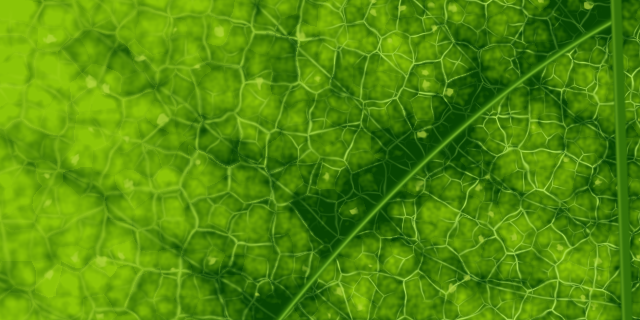
A Shadertoy shader for this texture:

```glsl
vec2 hash2(vec2 c) {
    c = vec2(dot(c, vec2(127.1, 311.7)), dot(c, vec2(269.5, 183.3)));
    return fract(sin(c) * 43758.5);
}

float gradDot(vec2 cell, vec2 corner, vec2 f) {
    return dot(hash2(cell + corner) * 2.0 - 1.0, f - corner);
}

float gradientNoise(vec2 p) {
    vec2 c = floor(p), f = fract(p);
    vec2 u = f * f * f * (f * (f * 6.0 - 15.0) + 10.0);
    float low = mix(gradDot(c, vec2(0, 0), f), gradDot(c, vec2(1, 0), f), u.x);
    float high = mix(gradDot(c, vec2(0, 1), f), gradDot(c, vec2(1, 1), f), u.x);
    return mix(low, high, u.y);
}

// Voronoi cells: x = distance to border, y = distance to centre, z = cell id
vec3 cells(vec2 p) {
    vec2 c = floor(p), f = fract(p), nearCell, nearVec;
    float best = 9.0;
    for (int j = -1; j <= 1; j++)
    for (int i = -1; i <= 1; i++) {
        vec2 g = vec2(i, j);
        vec2 r = g + 0.12 + 0.76 * hash2(c + g) - f;
        if (dot(r, r) < best) { best = dot(r, r); nearCell = g; nearVec = r; }
    }
    float border = 9.0;
    for (int j = -2; j <= 2; j++)
    for (int i = -2; i <= 2; i++) {
        vec2 g = nearCell + vec2(i, j);
        vec2 r = g + 0.12 + 0.76 * hash2(c + g) - f;
        vec2 gap = r - nearVec;
        if (dot(gap, gap) > 1e-4) border = min(border, dot(0.5 * (r + nearVec), normalize(gap)));
    }
    return vec3(border, sqrt(best), hash2(c + nearCell + 7.3).x);
}

float ridge(float d, float w) { return exp(-d * d / (w * w)); }

// Height of the main vein, t measured from where it enters the canvas
float veinRise(float t) { return t * (1.24 - 0.33 * t); }

// Nearest distance to the curved side veins on either flank
float sideVeins(vec2 p, bool upper) {
    float d = 9.0;
    for (int i = -1; i <= 5; i++) {
        float k = float(i);
        float t = 0.2 * k + 0.01 * k * k + (upper ? 0.0 : 0.1);
        vec2 r = p - vec2(0.872 + t, veinRise(t));
        float slope = 0.68 + 0.15 * k;
        float bend = exp(-4.0 * r.x);
        float dUp = (r.y + slope * r.x) / sqrt(1.0 + slope * slope);
        float dDown = (r.y + 0.32 * (1.0 - bend)) / sqrt(1.0 + 1.64 * bend * bend);
        d = min(d, abs(upper ? dUp : dDown));
    }
    return d;
}

void mainImage(out vec4 fragColor, in vec2 fragCoord) {
    vec2 p = fragCoord / iResolution.y;
    vec2 w = p + 0.022 * vec2(gradientNoise(p * 6.0), gradientNoise(p * 6.0 + 31.0));

    // Main vein, midrib and side veins
    float t = p.x - 0.872;
    float slope = 1.24 - 0.66 * t;
    float mainDist = (p.y - veinRise(t)) / sqrt(1.0 + slope * slope);
    bool upper = mainDist > 0.0;
    float ribDist = p.x - 1.96 + 0.035 * p.y;
    float beforeRib = smoothstep(0.01, -0.01, ribDist);
    float sideDist = mix(9.0, sideVeins(w, upper), beforeRib);

    // Cells shrink to the right through a conformal stretch
    vec2 q = 6.5 * p + 0.9 * vec2(p.x * p.x - p.y * p.y, 2.0 * p.x * p.y);
    q += 0.13 * vec2(gradientNoise(q * 2.3), gradientNoise(q * 2.3 + 19.0));
    float scale = 6.5 + 1.8 * p.x;
    vec3 coarse = cells(q);
    vec3 fine = cells(q * 1.8 + 5.0);
    float blur = smoothstep(1.1, 0.0, p.x - 0.3 * p.y);
    float soft = mix(0.0031, 0.0072, blur);

    // Broad light and shadow
    float d = abs(mainDist);
    float tone = 0.46 + 0.48 * smoothstep(0.85, -0.15, p.x - 0.12 * p.y);
    tone += 0.42 * gradientNoise(p * 3.2 + 4.0) + 0.35 * gradientNoise(p * 11.0);
    tone += 0.36 * gradientNoise(p * 28.0) + 0.36 * gradientNoise(p * 62.0) * (1.0 - 0.75 * blur);
    tone += 0.26 * smoothstep(0.0, 0.3, coarse.x) + 0.14 * smoothstep(0.0, 0.25, fine.x) - 0.05;
    tone += 0.24 * (coarse.z - 0.5) + 0.2 * (fine.z - 0.5);
    tone -= beforeRib * (upper ? 0.85 * exp(-d / 0.1) : 0.45 * exp(-d / 0.05));
    tone -= (0.38 + 0.3 * exp(-d / 0.25)) * exp(-sideDist / 0.05);
    tone -= 0.5 * exp(-abs(ribDist) / 0.04) + 0.2 * (1.0 - beforeRib);
    tone = clamp(tone, -0.12, 1.1);
    vec3 col = mix(vec3(0.085, 0.32, 0.006), vec3(0.5, 0.73, 0.025), tone);

    // Net of small veins, broken and fading along its length
    float strength = clamp(0.72 + 0.9 * gradientNoise(q * 1.3 + 50.0) + 0.5 * gradientNoise(q * 4.0), 0.15, 1.0);
    float net = strength * ridge(coarse.x / scale, soft);
    float fineFade = smoothstep(-0.2, 0.4, gradientNoise(q * 1.6 + 80.0));
    net = max(net, 0.75 * fineFade * ridge(fine.x / (1.8 * scale), soft * 0.8));
    net = max(net, 0.85 * strength * ridge(sideDist, soft));
    float lineLight = 0.35 + 0.65 * smoothstep(0.0, 0.6, tone + 0.2);
    vec3 veinColor = mix(vec3(0.74, 0.94, 0.4), vec3(0.67, 0.85, 0.17), blur);
    col = mix(col, veinColor, net * lineLight * mix(0.8, 0.5, blur) * smoothstep(0.0, 0.02, d));

    // Pale yellow specks inside some cells
    float speckSize = 0.06 + 0.12 * fract(fine.z * 17.0);
    float reach = fine.y + 0.2 * gradientNoise(q * 9.0);
    float speck = smoothstep(speckSize + 0.1, speckSize - 0.08, reach) * step(0.82, fine.z);
    col = mix(col, vec3(0.7, 0.84, 0.25), 0.7 * speck * smoothstep(0.02, 0.05, d));

    // Thick veins with a lit crest
    col = mix(col, vec3(0.22, 0.48, 0.03), beforeRib * ridge(mainDist, 0.01));
    col = mix(col, vec3(0.5, 0.75, 0.2), 0.75 * beforeRib * ridge(mainDist + 0.002, 0.004));
    col = mix(col, vec3(0.2, 0.45, 0.03), smoothstep(0.022, 0.012, abs(ribDist)));
    col = mix(col, vec3(0.42, 0.65, 0.13), 0.6 * ridge(ribDist + 0.011, 0.005));
    fragColor = vec4(col, 1.0);
}
```
